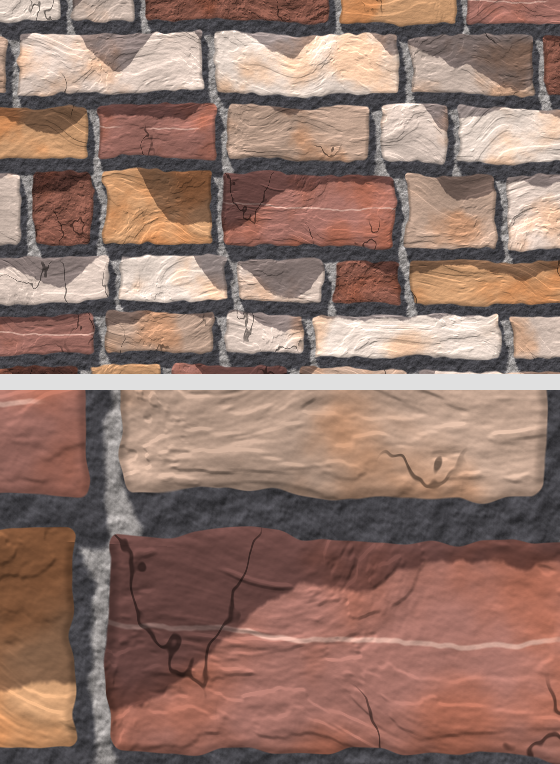
Top: the whole. Bottom: its middle third, enlarged.
This texture is drawn by a Shadertoy shader. Its source:

```glsl
// Sunlit wall of rough split stones in cream, rose, tan and rust, set in dark grey mortar.

struct Stone { vec2 id; vec2 local; vec2 halfSize; float dist; };

float hash(vec2 p) {
    vec3 q = fract(p.xyx * 0.1031);
    q += dot(q, q.yzx + 33.33);
    return fract((q.x + q.y) * q.z);
}

float noise(vec2 p) {
    vec2 i = floor(p), f = fract(p);
    f = f * f * (3.0 - 2.0 * f);
    return mix(mix(hash(i), hash(i + vec2(1, 0)), f.x),
               mix(hash(i + vec2(0, 1)), hash(i + vec2(1, 1)), f.x), f.y);
}

float fbm(vec2 p) {
    float sum = 0.0, amp = 0.52;
    for (int i = 0; i < 5; i++) {
        sum += amp * noise(p);
        p = mat2(1.7, 1.0, -1.0, 1.7) * p + 11.3;
        amp *= 0.5;
    }
    return sum;
}

// Finds the stone around p: uneven courses, each split into random widths.
Stone stoneAt(vec2 p) {
    float courseTop[8] = float[](1.07, 0.925, 0.735, 0.555, 0.325, 0.175, 0.035, -0.13);
    p.y += 0.018 * (noise(vec2(p.x * 2.3, 4.0)) - 0.5);
    int row = 0;
    for (int i = 1; i < 7; i++) if (p.y < courseTop[i]) row = i;
    float r = float(row), left = -0.45 * hash(vec2(r, 71.0)), width = 0.4, column = 0.0;
    for (int i = 0; i < 12; i++) {
        column = float(i);
        width = mix(0.19, 0.58, hash(vec2(column + 3.0, r * 7.0 + 5.0)));
        if (p.x < left + width) break;
        left += width;
    }
    Stone s;
    s.id = vec2(column, r);
    float top = courseTop[row], bottom = courseTop[row + 1];
    float seed = hash(s.id + 40.0);
    s.local = p - vec2(left + 0.5 * width, 0.5 * (top + bottom));
    s.local.y += s.local.x * 0.03 * (seed - 0.5);
    s.halfSize = 0.5 * vec2(width, top - bottom) - vec2(0.016, 0.014 + 0.005 * seed);
    // Chipped, slightly rounded outline
    vec2 chip = 0.016 * (vec2(noise(p * 11.0), noise(p * 11.0 + 50.0)) - 0.5)
              + 0.009 * (vec2(noise(p * 43.0), noise(p * 43.0 + 50.0)) - 0.5);
    float radius = 0.005 + 0.008 * seed;
    vec2 d = abs(s.local + chip) - s.halfSize + radius;
    s.dist = length(max(d, 0.0)) + min(max(d.x, d.y), 0.0) - radius;
    return s;
}

// Split face: flat flakes ending in small cliffs, with grain and rounded rims.
float stoneHeight(vec2 p, vec2 id, float rough) {
    vec2 offset = id * 17.3;
    vec2 warp = vec2(noise(p * 8.0 + offset), noise(p * 8.0 + offset + 30.0));
    vec2 stretch = mix(vec2(5.0, 15.0), vec2(26.0, 30.0), rough);
    float bed = fbm(p * stretch + warp * 1.6 + offset);
    float flake = bed * 6.0;
    float cliff = floor(flake) + smoothstep(0.72, 1.0, fract(flake));
    return bed * mix(0.45, 0.7, rough) + 0.05 * cliff
         + 0.09 * fbm(p * vec2(60.0, 100.0) + offset);
}

vec3 stoneColor(float kind) {
    vec3 palette[7] = vec3[](
        vec3(0.91, 0.84, 0.79), vec3(0.62, 0.43, 0.39), vec3(0.80, 0.72, 0.67),
        vec3(0.71, 0.60, 0.53), vec3(0.50, 0.33, 0.28), vec3(0.87, 0.79, 0.74),
        vec3(0.76, 0.58, 0.43));
    return palette[int(kind)];
}

void mainImage(out vec4 fragColor, in vec2 fragCoord) {
    vec2 p = fragCoord / iResolution.y;
    float pixel = 1.0 / iResolution.y;
    vec2 toLight = vec2(-0.0011, 0.0028);
    Stone s = stoneAt(p);
    float seed = hash(s.id + 9.0);
    float kind = mod(s.id.y * 3.0 + s.id.x * 2.0, 7.0);
    float rough = kind == 4.0 ? 1.0 : 0.25 * seed;

    // Gritty mortar, shaded by the stones above it
    float grit = fbm(p * 75.0);
    float gritSlope = grit - fbm((p + toLight) * 75.0);
    float cover = 1.0;
    for (int i = 1; i <= 4; i++)
        cover = min(cover, stoneAt(p + vec2(-0.004, 0.011) * float(i)).dist);
    float sun = smoothstep(-0.002, 0.006, cover + 0.008 * (grit - 0.5));
    vec3 mortar = mix(vec3(0.26, 0.255, 0.27), vec3(0.58, 0.56, 0.55), sun);
    mortar *= 0.82 + 0.36 * grit + clamp(gritSlope * 1.6, -0.35, 0.35);

    // Stone colour with broad stains
    float stain = fbm(p * vec2(6.0, 11.0) + s.id * 5.7);
    vec3 stone = stoneColor(kind) * mix(0.82, 1.18, stain);
    stone *= mix(vec3(1), vec3(1.03, 0.92, 0.82), smoothstep(0.5, 0.75, fbm(p * 7.0 + s.id * 3.1 + 20.0)));

    // Pale wavy vein in the rose stones
    float wave = s.local.y - 0.03 * (fbm(vec2(p.x * 13.0, seed * 50.0)) - 0.3);
    float vein = (1.0 - smoothstep(0.001, 0.0035, abs(wave))) * smoothstep(0.3, 0.55, noise(p * 14.0));
    if (kind == 1.0) stone = mix(stone, vec3(0.85, 0.70, 0.64), 0.7 * vein);

    // Relief lighting, hairline cracks and bright upper rims
    float slope = stoneHeight(p, s.id, rough) - stoneHeight(p + toLight, s.id, rough);
    stone *= 1.0 + clamp(slope * 4.5, -0.45, 0.24);
    float crack = abs(fbm(p * vec2(9.0, 6.0) + s.id * 8.0) - 0.5);
    float crackMask = smoothstep(0.55, 0.7, noise(p * 8.0 + s.id * 4.0));
    stone *= 1.0 - 0.45 * crackMask * (1.0 - smoothstep(0.003, 0.012, crack));
    float rim = smoothstep(-0.010, -0.002, s.dist);
    stone *= 1.0 + rim * (s.local.y > s.halfSize.y - 0.014 ? 0.12 : -0.22);

    // Ragged shadow falling from the course above
    float drop = mix(0.06, 0.32, seed) * (noise(vec2(p.x * 6.5, seed * 90.0)) - 0.38)
               + 0.035 * (fbm(p * vec2(28.0, 12.0)) - 0.5);
    float shadow = smoothstep(-0.003, 0.003, drop - (s.halfSize.y - s.local.y));
    stone *= mix(vec3(1), vec3(0.61, 0.60, 0.62), shadow);

    float mask = 1.0 - smoothstep(-pixel, pixel, s.dist);
    fragColor = vec4(clamp(mix(mortar, stone, mask), 0.0, 1.0), 1.0);
}
```
